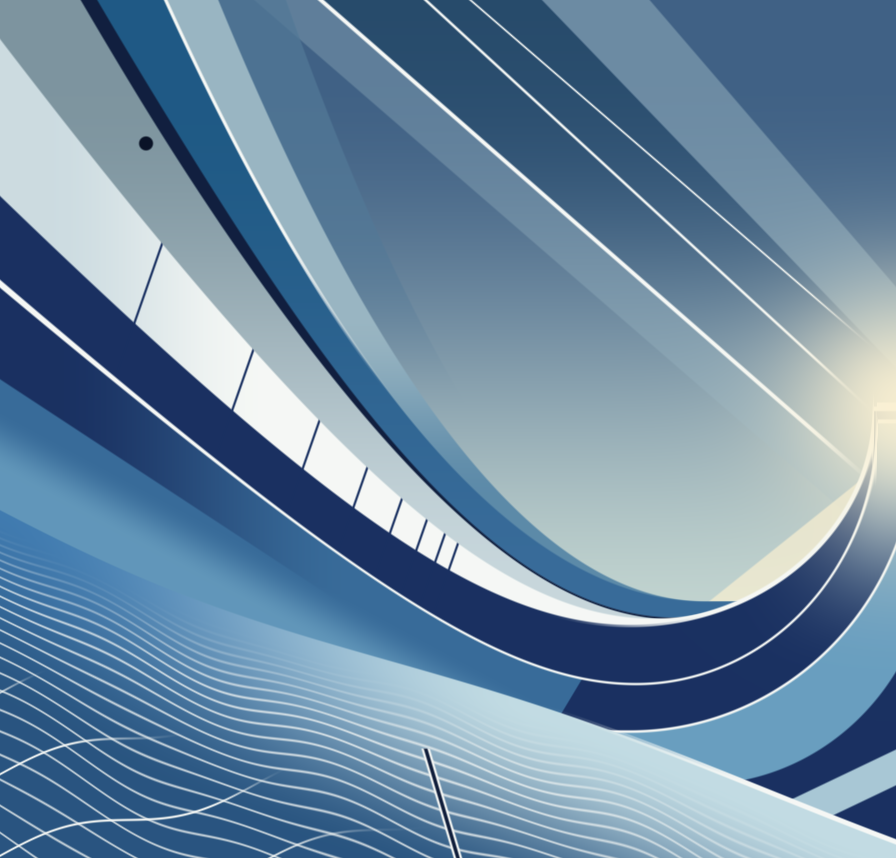
This background is drawn by a WebGL 2 fragment shader. Its source:

```glsl
#version 300 es
precision highp float;
// Sweeping blue ribbons around a hazy sky, above a rippled plain.
uniform vec2 u_resolution;
out vec4 outColor;

const vec3 NAVY = vec3(.1, .19, .38), STEEL = vec3(.22, .42, .6);
const vec3 AZURE = vec3(.41, .62, .75), MIST = vec3(.6, .71, .76);
const vec3 PAPER = vec3(.96, .97, .96), CREAM = vec3(.98, .94, .82);

float ramp(float a, float b, float x) { return smoothstep(a, b, x); }
float fill(float d) { return ramp(-.0014, .0014, d); }
float line(float d, float w) { return fill(w - abs(d)); }
void lay(inout vec3 c, vec3 k, float a) { c = mix(c, k, a); }

// Signed distance to a line, positive below it
float side(vec2 p, float ax, float ay, float bx, float by) {
  vec2 v = normalize(vec2(bx - ax, by - ay));
  return v.x * (p.y - ay) - v.y * (p.x - ax);
}

// Left arm: slope, softness (k.xy); right arm: radii (k.zw)
float bowlY(float x, vec2 base, vec4 k) {
  float dx = x - base.x, t = clamp(dx / k.z, 0., 1.);
  float left = k.x * (sqrt(dx * dx + k.y * k.y) - k.y);
  return base.y - (dx < 0. ? left : k.w * (1. - sqrt(1. - t * t)));
}

float bowl(vec2 p, vec2 base, vec4 k) {
  float y = bowlY(p.x, base, k);
  float slope = (bowlY(p.x + .002, base, k) - y) / .002;
  return (p.y - y) / sqrt(1. + slope * slope);
}

vec3 sky(vec2 p) {
  vec3 c = mix(vec3(.25, .38, .52), vec3(.77, .84, .82), ramp(.08, .74, p.y));
  float low = side(p, .358, 0., .93, .5);
  float mid = side(p, .475, 0., .975, .46);
  float high = side(p, .525, 0., 1., .41);
  float beam = side(p, .605, 0., 1., .41);
  // Slanted panes and bright rails
  lay(c, STEEL * .7, fill(beam) * fill(-low) * ramp(.42, 0., p.y));
  lay(c, MIST, .5 * fill(-beam) * fill(side(p, .725, 0., 1., .32)));
  lay(c, MIST, .35 * fill(low) * fill(-side(p, .33, .04, .93, .56)));
  float rails = max(line(low, .0022), max(line(mid, .0014), line(high, .0009)));
  lay(c, PAPER, rails * ramp(.98, .9, p.x));
  lay(c, CREAM, .7 * fill(side(p, .78, .68, .955, .54)));
  return c;
}

vec3 ground(vec2 p, float depth) {
  vec3 c = mix(STEEL * 1.15, vec3(.76, .86, .89), ramp(0., .6, p.x));
  lay(c, vec3(.16, .33, .5), ramp(.02, .25, depth + .03 - .03 * p.x));
  // Ripples spread towards the viewer
  float wave = .006 * sin(p.x * 17. + p.y * 9.) + .003 * sin(p.x * 41. - p.y * 23.);
  float d = 1. + 12. * max(depth + wave - .12 * p.x * depth, 0.);
  float ripple = (fract(14. * log(d)) - .5) * d / 168.;
  lay(c, PAPER, line(ripple, .0012) * ramp(.015, .1, depth) * ramp(1.4, .5, p.x) * .75);
  // Cross cuts and one dark crack
  float cut = fract(11. * (p.y + .28 * p.x + .012 * sin(p.x * 22.))) - .5;
  lay(c, PAPER, line(cut / 11., .0012) * ramp(.15, .23, depth) * ramp(.5, .25, p.x));
  float crack = side(p, .475, .835, .512, .96), span = fill(p.y - .835);
  lay(c, PAPER, span * line(crack, .0045));
  lay(c, NAVY * .6, span * line(crack, .002));
  return c;
}

void main() {
  vec2 p = gl_FragCoord.xy / u_resolution;
  p = vec2(p.x, .957 - .957 * p.y);
  vec3 c = sky(p);

  // Upper ribbons
  vec2 foot = vec2(.788, .671);
  float drop = ramp(.1, .66, p.y);
  float halo = bowl(p, foot, vec4(16, 2.6, 9, 9));
  float veil = bowl(p, foot, vec4(11.9, 2.6, 9, 9));
  float petrol = bowl(p, foot, vec4(9.72, 2.6, 9, 9));
  float slate = bowl(p, vec2(.755, .69), vec4(2.18, .521, 9, 9));
  lay(c, vec3(.32, .47, .59), .75 * fill(halo) * ramp(.46, .2, p.y));
  lay(c, mix(MIST, vec3(.36, .54, .66), ramp(.35, .56, p.y)), fill(veil));
  lay(c, mix(vec3(.12, .35, .52), STEEL, drop), fill(petrol));
  lay(c, PAPER, line(petrol, .0018) * ramp(.45, .25, p.y));
  lay(c, mix(MIST * .82, vec3(.78, .84, .86), drop), fill(slate));
  lay(c, NAVY * .65, line(slate, mix(.008, .001, drop)));
  lay(c, NAVY * .4, fill(.0078 - length(p - vec2(.163, .16))));

  // White panels with slanted seams
  vec2 base = vec2(.703, .697);
  vec4 arms = vec4(1.065, .3255, .273, .241);
  vec3 panel = mix(vec3(.8, .86, .88), PAPER, ramp(.05, .3, p.x));
  for (int i = 0; i < 8; i++) {
    float x = .54 - .39 * pow(.72, float(i));
    lay(panel, NAVY, line(p.x - x + .35 * (p.y - bowlY(x, base, arms)), .0013));
  }
  lay(c, panel, fill(bowl(p, vec2(.729, .69), vec4(1.48, .39, .25, .241))));

  // Navy deck and the bands underneath
  float deck = bowl(p, base, arms);
  float rim = bowl(p, vec2(.71, .763), vec4(.9, .26, .2695, .293));
  float hem = bowl(p, vec2(.703, .816), vec4(0, 1, .319, .326));
  float keel = bowl(p, vec2(.781, .875), vec4(0, 1, .26, .273));
  float lit = ramp(.82, 1., p.x) * ramp(.76, .48, p.y);
  lay(c, mix(NAVY, MIST, lit * .5), fill(deck));
  lay(c, PAPER, line(deck, .0025) * ramp(.6, .8, p.x));
  vec3 band = mix(NAVY, STEEL, ramp(.05, .4, p.x));
  lay(band, STEEL, fill(side(p, 0., .423, .3, .62)));
  lay(band, AZURE, .85 * ramp(-.02, .04, side(p, 0., .48, .52, .76)));
  lay(band, mix(NAVY, MIST, lit), fill(p.x - 1.104 + .6 * p.y));
  lay(band, mix(AZURE, MIST, lit), fill(hem));
  lay(band, PAPER, line(hem, .0014));
  lay(band, NAVY, fill(keel));
  lay(band, MIST * 1.1, line(side(p, .87, .918, 1., .856), .018));
  lay(c, band, fill(rim));
  lay(c, PAPER, line(rim, mix(.0045, .0013, drop)));

  // Plain and sun haze
  float depth = p.y - .569 - .37 * p.x - .025 * sin(p.x * 6.) * (1. - p.x);
  lay(c, ground(p, depth), fill(depth));
  lay(c, PAPER, line(depth, .003) * ramp(.6, .85, p.x));
  vec2 sun = p - vec2(1.01, .45);
  lay(c, CREAM, .95 * exp(-65. * dot(sun, sun)));
  outColor = vec4(c, 1);
}
```
